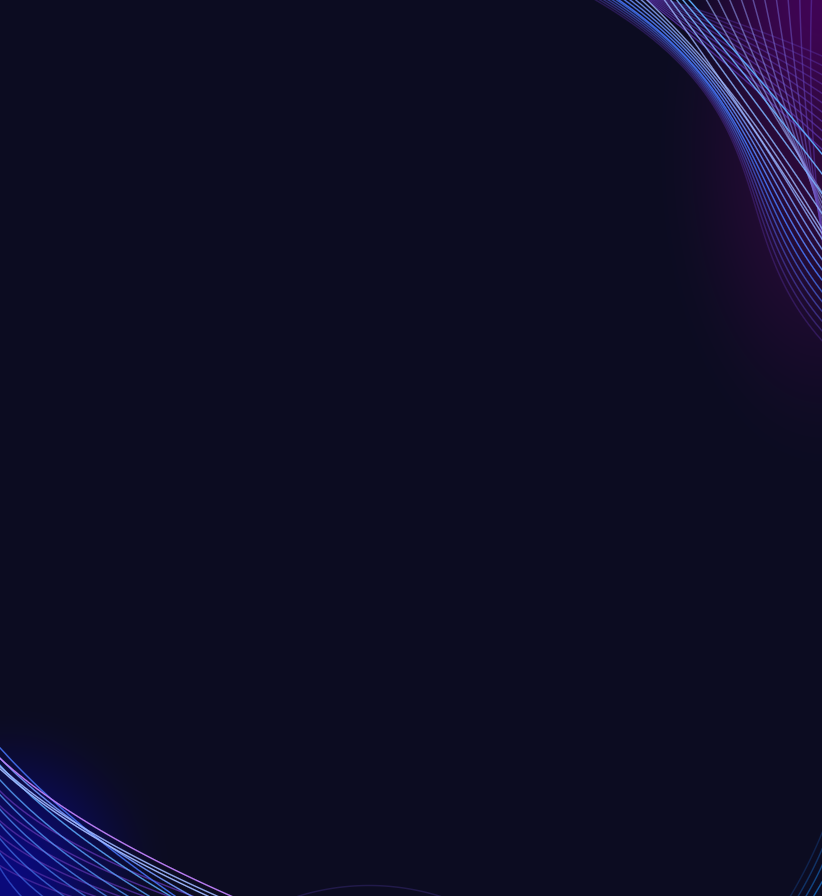
Reproduce this background procedurally as a WebGL 2 fragment shader.

```glsl
#version 300 es
precision highp float;
// Dark navy field with glowing corners crossed by woven bundles of fine lines.
// Each bundle interpolates between two cubic strands that run from a horizontal
// edge to a vertical edge, measured as distances from their shared corner.
#define UNITS 768.0
#define LINE_HALF_WIDTH 0.62
#define NAVY vec3(0.046, 0.046, 0.130)
#define PURPLE vec3(0.36, 0.20, 0.68)
#define BLUE vec3(0.27, 0.45, 0.96)
#define SKY vec3(0.36, 0.68, 1.00)
#define VIOLET vec3(0.75, 0.50, 0.98)
#define PALE vec3(0.62, 0.72, 1.00)

uniform vec2 u_resolution;
out vec4 outColor;

float pixelSize;

// Antialiased coverage of a thin line at distance d
float lineMask(float d) {
    return clamp((LINE_HALF_WIDTH - abs(d)) / pixelSize + 0.5, 0.0, 1.0);
}

// Strand: x = reach on the horizontal edge, y = reach on the vertical edge,
// z = symmetric bow, w = S-shaped skew
float strand(vec2 q, vec4 k) {
    float s = q.y / k.y;
    if (s > 1.15) return 0.0;
    float hump = s * (1.0 - s);
    float curve = k.x * (1.0 - s) + hump * (k.z + k.w * (1.0 - 2.0 * s));
    float slope = (-k.x + k.z * (1.0 - 2.0 * s) + k.w * (1.0 - 6.0 * hump)) / k.y;
    return lineMask((q.x - curve) / sqrt(1.0 + slope * slope));
}

// Blend a bundle of strands over the colour; alpha is carried by the tints
vec3 weave(vec3 col, vec2 q, int count, vec4 first, vec4 last, vec4 tintA, vec4 tintB) {
    for (int i = 0; i < count; i++) {
        float t = float(i) / float(count - 1);
        vec4 tint = mix(tintA, tintB, t);
        col = mix(col, tint.rgb, tint.a * strand(q, mix(first, last, t)));
    }
    return col;
}

// Soft elliptical falloff
float glow(vec2 p, vec2 radius) {
    return 1.0 - smoothstep(0.0, 1.0, length(p / radius));
}

void main() {
    pixelSize = UNITS / u_resolution.y;
    vec2 p = gl_FragCoord.xy * pixelSize;
    float width = u_resolution.x * pixelSize;
    vec2 topRight = vec2(width - p.x, UNITS - p.y);
    vec2 bottomRight = vec2(width - p.x, p.y);

    // Corner glows
    vec3 col = NAVY;
    col = mix(col, vec3(0.175, 0.040, 0.230), glow(topRight - vec2(0.0, 130.0), vec2(148.0, 285.0)));
    col = mix(col, vec3(0.250, 0.015, 0.330), glow(topRight, vec2(130.0, 150.0)));
    col = mix(col, vec3(0.040, 0.035, 0.480), glow(p - vec2(8.0, 15.0), vec2(142.0, 150.0)));

    // Top right: shallow fan, steep fan, outer S-curves, bright crossing lines
    col = weave(col, topRight, 11, vec4(150, 128, -14, 0), vec4(132, 48, -20, 0),
                vec4(PURPLE, 0.75), vec4(PURPLE, 0.4));
    col = weave(col, topRight, 10, vec4(99, 165, 4, 0), vec4(9, 205, 16, 0),
                vec4(PALE, 0.6), vec4(PURPLE, 0.55));
    col = weave(col, topRight, 6, vec4(194, 292, -120, -185), vec4(176, 250, -88, -105),
                vec4(PURPLE, 0.35), vec4(BLUE, 0.75));
    col = weave(col, topRight, 6, vec4(174, 240, -82, -90), vec4(150, 196, -44, -10),
                vec4(BLUE, 0.9), vec4(PALE, 0.8));
    col = weave(col, topRight, 5, vec4(135, 200, -8, 0), vec4(114, 132, -6, 0),
                vec4(PALE, 0.8), vec4(SKY, 0.95));

    // Bottom left: inner purple and blue nets, then the bright outer strands
    col = weave(col, p, 6, vec4(165, 90, -75, 0), vec4(60, 26, -18, 0),
                vec4(PURPLE, 0.8), vec4(PURPLE, 0.6));
    col = weave(col, p, 8, vec4(146, 112, -42, 0), vec4(18, 24, -4, 0),
                vec4(SKY, 0.85), vec4(BLUE, 0.55));
    col = weave(col, p, 3, vec4(150, 127, -35, 0), vec4(178, 109, -60, 0),
                vec4(BLUE, 0.9), vec4(PALE, 0.95));
    col = weave(col, p, 2, vec4(186, 111, -66, 0), vec4(198, 118, -70, 0),
                vec4(PALE, 0.9), vec4(VIOLET, 0.95));

    // Bottom right: short teal strokes
    col = weave(col, bottomRight, 4, vec4(27, 54, -5, 0), vec4(7, 12, 0, 0),
                vec4(0.07, 0.20, 0.42, 0.6), vec4(0.08, 0.42, 0.75, 0.8));

    // Faint arc rising from the bottom edge
    float arc = length(p - vec2(0.449 * width, -196.0)) - 205.0;
    col = mix(col, vec3(0.20, 0.15, 0.42), 0.55 * lineMask(arc));

    outColor = vec4(col, 1.0);
}
```
